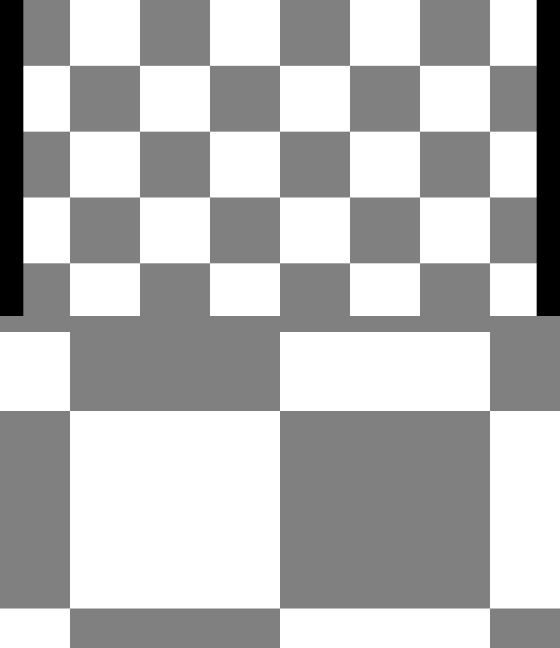
Top: the whole. Bottom: its middle third, enlarged.
Give the GLSL for this pattern, as a WebGL 2 fragment shader.

```glsl
#version 300 es
precision highp float;
// Grey and white checkerboard between two black side bars.
// Each axis gives a smoothed +1/-1 square wave; the product of the
// two waves picks the cell colour, counted from the top left corner.

#define COLUMNS 8.0          // cells across the full width
#define ROWS 4.8             // cells down the full height, last one cut off
#define BAR_WIDTH (1.0 / 24.0)  // each side bar, as a share of the width
#define GREY vec3(0.502)
#define WHITE vec3(1.0)
#define BLACK vec3(0.0)

uniform vec2 u_resolution;
out vec4 fragColor;

// Square wave per axis: +1 in even cells, -1 in odd ones,
// with a ramp one pixel wide across each cell edge.
vec2 squareWave(vec2 cell, vec2 pixelsPerCell) {
    vec2 edgeDistance = 0.5 - abs(fract(cell) - 0.5);
    vec2 parity = 1.0 - 2.0 * mod(floor(cell), 2.0);
    return parity * clamp(2.0 * edgeDistance * pixelsPerCell, 0.0, 1.0);
}

void main() {
    vec2 uv = gl_FragCoord.xy / u_resolution;

    // Checkerboard, rows running downwards from the top edge
    vec2 cellCount = vec2(COLUMNS, ROWS);
    vec2 cell = vec2(uv.x, 1.0 - uv.y) * cellCount;
    vec2 wave = squareWave(cell, u_resolution / cellCount);
    vec3 color = mix(WHITE, GREY, 0.5 + 0.5 * wave.x * wave.y);

    // Side bars
    float insideDistance = min(uv.x, 1.0 - uv.x) - BAR_WIDTH;
    float inside = clamp(insideDistance * u_resolution.x + 0.5, 0.0, 1.0);
    color = mix(BLACK, color, inside);

    fragColor = vec4(color, 1.0);
}
```
